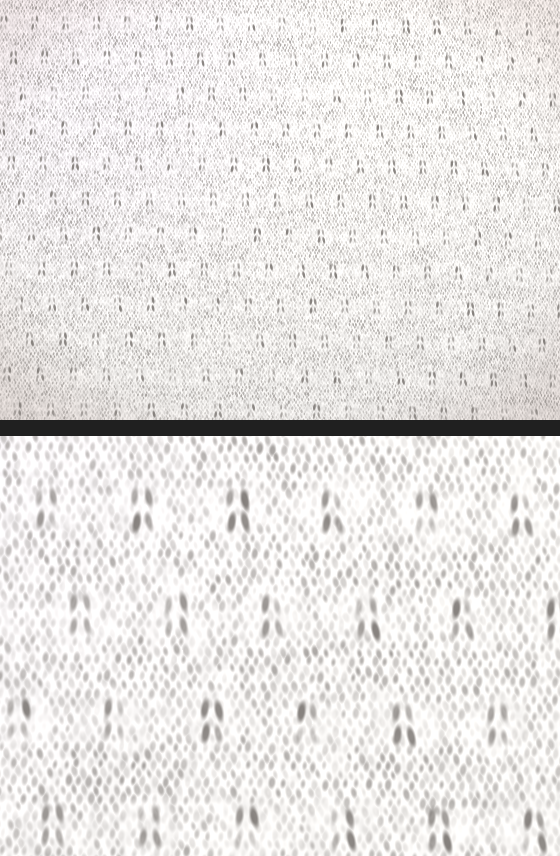
Top: the whole. Bottom: its middle third, enlarged.
A WebGL 2 fragment shader for this texture:

```glsl
#version 300 es
precision highp float;

uniform vec2 u_resolution;
out vec4 outColor;

// Lattice, in units of canvas height, measured from the top left
const vec2 MOTIF_START = vec2(0.0833, 0.0538);
const vec2 MOTIF_PITCH = vec2(0.0733, 0.0837);
const float PITCH_GROWTH = 0.0066;   // columns widen downwards
const float START_DRIFT = 0.016;
const float ROW_SAG = 0.0098;
const float EDGE_SQUEEZE = 0.7;      // columns crowd at the lower right
const float ROW_SHIFT = 1.0 / 3.0;   // each row steps a third of a column
const vec2 STITCHES = vec2(9.0, 12.0);

// Holes: mesh sizes in stitches, eyelet sizes in row pitches
const vec2 MESH_RADIUS = vec2(0.25, 0.55);
const float MESH_SLANT = 0.10;
const float MESH_JITTER = 0.34;
const vec2 EYELET_OFFSET = vec2(0.064, 0.112);
const vec2 EYELET_RADIUS = vec2(0.033, 0.086);
const float EYELET_SLANT = 0.15;
const float MESH_DEPTH = 0.60;
const float EYELET_DEPTH = 0.88;

const vec3 YARN = vec3(1.0, 0.993, 0.984);
const vec3 SHADOW = vec3(0.46, 0.44, 0.425);
const vec3 LILAC = vec3(0.985, 0.978, 1.0);
const vec3 PINK = vec3(0.94, 0.915, 0.91);

float hash(vec2 p) {
    vec3 q = fract(vec3(p.xyx) * 0.1031);
    q += dot(q, q.yzx + 33.33);
    return fract((q.x + q.y) * q.z);
}

float noise(vec2 p) {
    vec2 cell = floor(p), f = fract(p);
    f = f * f * (3.0 - 2.0 * f);
    return mix(mix(hash(cell), hash(cell + vec2(1, 0)), f.x),
               mix(hash(cell + vec2(0, 1)), hash(cell + vec2(1, 1)), f.x), f.y);
}

// Soft coverage of an ellipse
float ellipse(vec2 d, vec2 radius, float blur) {
    float dist = (length(d / radius) - 1.0) * radius.x;
    return 1.0 - smoothstep(-blur, blur, dist);
}

// Canvas position to (column, row) of the gently stretched cloth
vec2 clothCoords(vec2 p) {
    float across = p.x * 0.75;
    float start = MOTIF_START.x - START_DRIFT * p.y;
    float column = (p.x - start) / (MOTIF_PITCH.x + PITCH_GROWTH * p.y);
    column += EDGE_SQUEEZE * p.y * pow(across, 4.0);
    float row = (p.y - MOTIF_START.y - ROW_SAG * p.x * p.x) / MOTIF_PITCH.y;
    return vec2(column, row);
}

// Staggered gaps between the loops, each with its own size and depth
float meshHoles(vec2 stitch, float blur) {
    float cover = 0.0;
    for (int i = -1; i <= 1; i++) {
        float course = round(stitch.y) + float(i);
        float stagger = 0.5 * mod(course, 2.0);
        vec2 id = vec2(round(stitch.x - stagger), course);
        vec2 jitter = vec2(hash(id + 71.0), hash(id + 137.0)) - 0.5;
        vec2 d = stitch - id - vec2(stagger, 0.0) - MESH_JITTER * jitter;
        d.x += d.y * MESH_SLANT * (stagger * 4.0 - 1.0);
        float size = mix(0.7, 1.2, hash(id + 211.0));
        float depth = mix(0.3, 1.0, hash(id + 307.0));
        cover = max(cover, depth * ellipse(d, MESH_RADIUS * size, blur));
    }
    return cover;
}

// Two stacked pairs of slanted eyelets
float eyelets(vec2 d, vec2 id, float blur) {
    float cover = 0.0;
    for (int i = 0; i < 4; i++) {
        vec2 side = vec2(i % 2, i / 2) * 2.0 - 1.0;
        float wear = hash(id * 4.0 + side + 57.0);
        vec2 shift = vec2(wear - 0.5, hash(id * 4.0 + side + 91.0) - 0.5) * 0.03;
        vec2 q = d - side * EYELET_OFFSET - shift;
        q.x += side.x * EYELET_SLANT * q.y;
        float hole = ellipse(q, EYELET_RADIUS * mix(0.75, 1.1, wear), blur);
        cover = max(cover, hole * mix(0.35, 1.0, wear));
    }
    return cover;
}

void main() {
    vec2 p = gl_FragCoord.xy / u_resolution.y;
    p.y = 1.0 - p.y;
    vec2 cloth = clothCoords(p);
    vec2 stitch = cloth * STITCHES;
    float pixel = 1.0 / (u_resolution.y * MOTIF_PITCH.y);

    // Nearest motif
    float row = round(cloth.y);
    float column = round(cloth.x - row * ROW_SHIFT);
    vec2 local = vec2(cloth.x - row * ROW_SHIFT - column, row - cloth.y);

    // Plain knit around the eyelets and, more faintly, along their row
    float ragged = (noise(stitch * 0.45 + 19.0) - 0.5) * 0.22;
    float nearness = 1.0 - smoothstep(0.12, 0.42, length(local) + ragged);
    float band = 1.0 - smoothstep(0.10, 0.34, abs(local.y) + ragged);
    float plain = min(0.42 * nearness + 0.25 * band, 0.6);

    // Openings in the knit
    float patches = mix(0.8, 1.1, noise(cloth * 1.7 + 40.0));
    float mesh = meshHoles(stitch, max(0.16, pixel * 4.5)) * patches * (1.0 - plain);
    float eyelet = eyelets(local * vec2(0.9, 1.0), vec2(column, row), max(0.017, pixel * 0.5));

    // Uneven yarn, upright loops and light falling off downwards
    float fibre = (noise(stitch * vec2(2.2, 1.2)) - 0.5) * 0.10;
    fibre += (noise(stitch * vec2(0.2, 1.0) + 7.0) - 0.5) * 0.03;
    vec2 centred = vec2(p.x * 1.5 - 1.0, p.y * 2.0 - 0.8);
    float light = 1.055 - 0.07 * p.y - 0.02 * dot(centred, centred) + fibre;
    vec3 color = YARN * light;
    color *= mix(LILAC, vec3(1.0), smoothstep(0.1, 0.7, length(p - vec2(0.2, 0.2))));
    color *= mix(vec3(1.0), PINK, smoothstep(0.9, 1.4, length(vec2(centred.x, p.y * 2.0 - 1.0))));
    color = mix(color, SHADOW, clamp(mesh * MESH_DEPTH, 0.0, 1.0));
    color = mix(color, SHADOW, eyelet * EYELET_DEPTH);
    outColor = vec4(clamp(color, 0.0, 1.0), 1.0);
}
```
